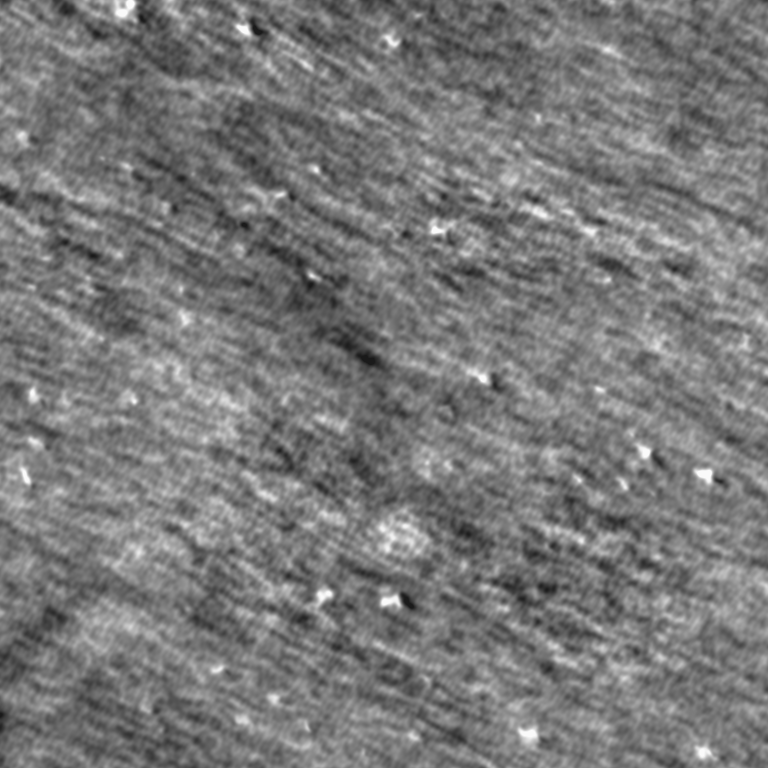
Give the GLSL for this texture, as a WebGL 2 fragment shader.

```glsl
#version 300 es
precision highp float;
// Grey, wind-scoured rocky ground seen from above under light from the left.
// Layers of gradient noise, stretched along a bent slanting grain, make the
// streaks; furrows follow noise contours and lit knobs sit in a jittered grid.
uniform vec2 u_resolution;
out vec4 fragColor;

const float TAU = 6.2831853;
const float STREAK_ANGLE = -0.46;
const float GRAIN_ANGLE = 1.0;
const float BASE_TONE = 0.465;

vec2 hash2(vec2 p) {
    vec3 q = fract(p.xyx * vec3(0.1031, 0.1030, 0.0973));
    q += dot(q, q.yzx + 33.33);
    return fract((q.xx + q.yz) * q.zy);
}

float cornerSlope(vec2 cell, vec2 offset) {
    float a = TAU * hash2(cell + 71.0).x;
    return dot(vec2(cos(a), sin(a)), offset);
}

// Gradient noise, roughly -0.7 to 0.7
float noise(vec2 p) {
    vec2 i = floor(p), f = p - i;
    vec2 s = f * f * f * (f * (f * 6.0 - 15.0) + 10.0);
    vec2 e = vec2(1.0, 0.0);
    float low = mix(cornerSlope(i, f), cornerSlope(i + e, f - e), s.x);
    float high = mix(cornerSlope(i + e.yx, f - e.yx), cornerSlope(i + 1.0, f - 1.0), s.x);
    return mix(low, high, s.y);
}

// Coordinates along and across a direction
vec2 alongAcross(vec2 p, float angle) {
    vec2 d = vec2(cos(angle), sin(angle));
    return vec2(dot(p, d), dot(p, vec2(-d.y, d.x)));
}

float bump(vec2 offset, float radius) {
    return exp(-dot(offset, offset) / (radius * radius));
}

// Long dark furrow with a paler lip, along the zero contour of a noise
float furrow(vec2 q, vec2 scale, float width) {
    float n = noise(q * scale) + 0.04 * noise(q * vec2(14.0, 20.0));
    float present = smoothstep(-0.2, 0.15, noise(q * vec2(2.0, 5.0) + 9.7));
    float dark = exp(-n * n / (width * width));
    float lip = exp(-pow((n + 1.8 * width) / width, 2.0));
    return present * (0.6 * lip - dark);
}

// Scattered knobs: ragged and bright, with shade thrown to the right
float knobs(vec2 p, float cells, float density, float maxRadius) {
    vec2 home = floor(p * cells);
    vec2 ragged = vec2(noise(p * 55.0), noise(p * 55.0 + 19.0));
    float sum = 0.0;
    for (int y = -1; y <= 1; y++) {
        for (int x = -1; x <= 1; x++) {
            vec2 cell = home + vec2(x, y);
            vec2 dice = hash2(cell + 217.0);
            vec2 centre = (cell + 0.15 + 0.7 * hash2(cell + 131.0)) / cells;
            float cluster = smoothstep(-0.1, 0.35, noise(centre * 3.5 + 5.2));
            float present = step(dice.x, density * cluster);
            float radius = maxRadius * mix(0.5, 1.0, dice.y);
            vec2 d = alongAcross(p - centre, STREAK_ANGLE * 1.2) + 1.4 * radius * ragged;
            float lit = bump(d * vec2(0.85, 1.1), radius);
            float shade = bump((d - vec2(1.5, 0.3) * radius) * vec2(0.7, 1.2), radius);
            sum += present * mix(0.4, 1.0, dice.y) * (lit - 0.55 * shade);
        }
    }
    return sum;
}

// Long streaks at three scales
float streaks(vec2 q) {
    return 0.12 * noise(q * vec2(3.5, 19.0) + 3.1)
         + 0.18 * noise(q * vec2(11.0, 42.0) + 17.9)
         + 0.19 * noise(q * vec2(26.0, 78.0) + 44.6);
}

// Fine pitted surface: short flecks, some drawn out across the streaks
float grit(vec2 p, vec2 q) {
    vec2 g = alongAcross(p, GRAIN_ANGLE);
    return 0.17 * noise(q * vec2(48.0, 84.0) + 2.3)
         + 0.09 * noise(g * vec2(40.0, 82.0) + 29.5)
         + 0.14 * noise(g * vec2(92.0, 134.0) + 61.7);
}

void main() {
    vec2 p = gl_FragCoord.xy / u_resolution;

    // Bend the streak direction gently over the ground
    vec2 bend = vec2(noise(p * 2.0 + 8.4), noise(p * 2.0 + 23.6));
    vec2 q = alongAcross(p + 0.035 * bend, STREAK_ANGLE);

    // Broad light and dark ground
    float tone = 0.13 * noise(q * vec2(1.6, 3.2) + 12.5)
               + 0.09 * noise(q * vec2(4.0, 9.0) + 31.4);

    // Surface texture, rougher and more broken in long patches
    float rough = smoothstep(-0.1, 0.4, noise(q * vec2(3.0, 7.0) + 50.8));
    tone += streaks(q) * mix(0.85, 1.3, rough);
    tone += grit(p, q) * mix(0.85, 1.1, rough);
    tone += 0.20 * rough * noise(q * vec2(22.0, 46.0) + 77.2);

    // Furrows, then large and small knobs
    tone += 0.10 * furrow(q, vec2(1.0, 4.2) + 0.1, 0.030);
    tone += 0.08 * furrow(q + 6.3, vec2(1.3, 5.5), 0.035);
    tone += 0.60 * knobs(p, 15.0, 0.30, 0.012);
    tone += 0.30 * knobs(p + 3.7, 26.0, 0.20, 0.008);

    // Sunlit faces brighten faster than shaded ones darken
    float lift = max(tone, 0.0);
    tone += 0.9 * min(lift * lift, 0.12);
    fragColor = vec4(vec3(clamp(BASE_TONE + tone, 0.1, 0.98)), 1.0);
}
```
